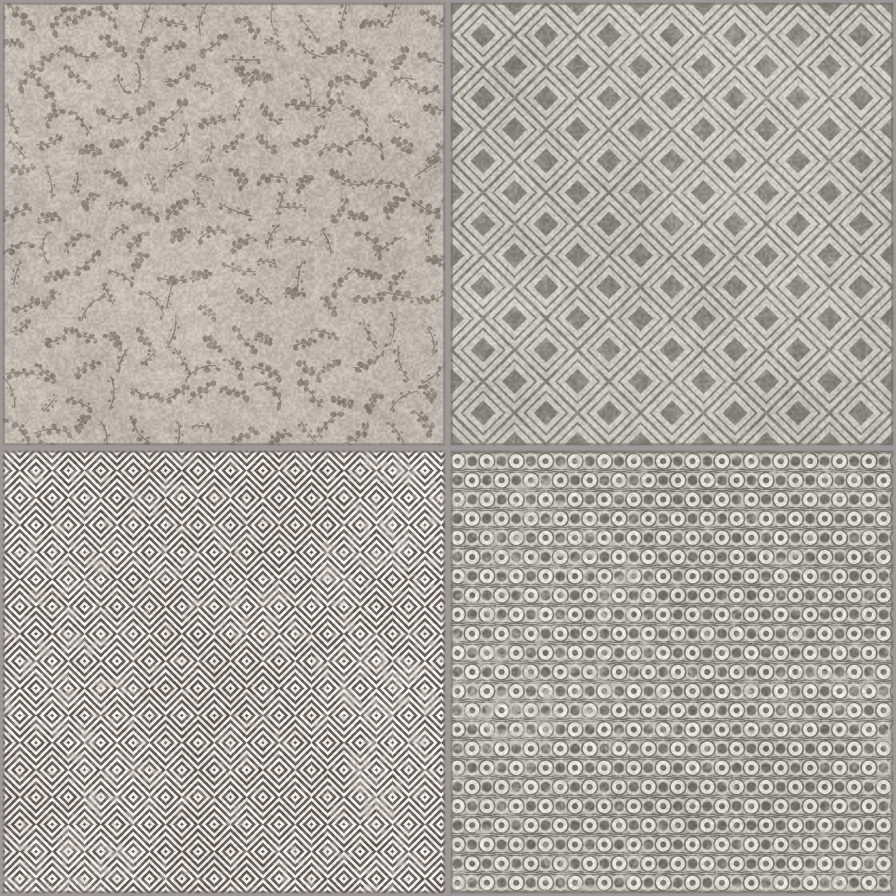
This pattern is drawn by a Shadertoy shader. Its source:

```glsl
const float TILES = 2.0;
const float GROUT = 0.008;              // half joint, in tile widths
const float SPRIG_CELLS = 14.0;
const float LOZENGES = 7.0;
const vec2 ZIGZAG_GRID = vec2(13.6, 16.2);
const float ZIGZAG_STRIPE = 0.223;
const vec2 CHAIN_GRID = vec2(15.0, 23.0);
const float CHAIN_SHIFT = 0.3;
const float GRAIN = 0.12;
const vec3 GROUT_COLOR = vec3(0.62, 0.60, 0.595);
const vec3 JOINT_SHADE = vec3(0.45, 0.43, 0.42);
const vec3 SAND = vec3(0.755, 0.72, 0.69);
const vec3 TWIG = vec3(0.545, 0.515, 0.48);
const vec3 STONE_LIGHT = vec3(0.80, 0.79, 0.765);
const vec3 STONE_DARK = vec3(0.53, 0.515, 0.49);
const vec3 CHALK = vec3(0.96, 0.94, 0.92);
const vec3 CHARCOAL = vec3(0.39, 0.37, 0.355);
const vec3 LINEN = vec3(0.90, 0.89, 0.86);
const vec3 SLATE = vec3(0.42, 0.405, 0.38);

float hash(vec2 p) {
    vec3 q = fract(p.xyx * 0.1031);
    q += dot(q, q.yzx + 33.33);
    return fract((q.x + q.y) * q.z);
}

float noise(vec2 p) {
    vec2 i = floor(p), f = fract(p);
    f = f * f * (3.0 - 2.0 * f);
    vec2 e = vec2(0.0, 1.0);
    return mix(mix(hash(i), hash(i + e.yx), f.x),
               mix(hash(i + e.xy), hash(i + e.yy), f.x), f.y);
}

float fbm(vec2 p) {
    float sum = 0.0, amp = 0.5;
    for (int i = 0; i < 4; i++) {
        sum += amp * noise(p);
        p = p * 2.03 + 17.0;
        amp *= 0.5;
    }
    return sum / 0.9375;
}

float inside(float d, float aa) { return smoothstep(aa, -aa, d); }

float band(float d, float a, float b, float aa) {
    return inside(a - d, aa) * inside(d - b, aa);
}

// Curved stem with berries on alternating sides
float sprigDistance(vec2 p, vec2 id) {
    float kind = hash(id + 3.7);
    float angle = (hash(id + 9.1) - 0.5) * (kind < 0.35 ? 5.0 : 2.0);
    float halfLength = mix(0.28, 0.56, hash(id + 5.3));
    float bend = (hash(id + 1.9) - 0.5) * 1.4;
    p = mat2(cos(angle), -sin(angle), sin(angle), cos(angle)) * p;
    p.y -= bend * (p.x * p.x - 0.08);
    float d = length(vec2(max(abs(p.x) - halfLength, 0.0), p.y)) - 0.024;
    float berry = kind < 0.35 ? 0.05 : 0.088;
    for (int i = 0; i < 7; i++) {
        float k = float(i);
        float jitter = hash(id + k * 7.3 + 2.0);
        float side = mod(k, 2.0) * 2.0 - 1.0;
        vec2 c = vec2(mix(-halfLength, halfLength, (k + jitter * 0.7) / 6.5),
                      side * (0.03 + 0.09 * jitter));
        d = min(d, length(p - c) - berry * mix(0.5, 1.25, hash(id + k * 3.1)));
    }
    return d;
}

float sprigs(vec2 t, float px) {
    vec2 p = t * SPRIG_CELLS, cell = floor(p);
    float d = 1.0;
    for (int y = -1; y <= 1; y++)
    for (int x = -1; x <= 1; x++) {
        vec2 id = cell + vec2(x, y) + 20.0;
        vec2 shift = 0.5 + 0.6 * (vec2(hash(id), hash(id + 41.0)) - 0.5);
        d = min(d, sprigDistance(p - id + 20.0 - shift, id));
    }
    return inside(d, px * SPRIG_CELLS * 0.7);
}

// Solid lozenges framed by thin lines; returns lightness
float lozenges(vec2 t, float px) {
    vec2 c = abs(fract(t * LOZENGES) - 0.5);
    float d = 2.0 * min(c.x + c.y, 1.0 - c.x - c.y);
    float aa = px * LOZENGES * 2.0;
    return band(d, 0.40, 0.635, aa) + band(d, 0.725, 0.935, aa);
}

// Staggered nested diamonds whose outer stripes merge into zigzags
float zigzags(vec2 t, float px) {
    vec2 p = t * ZIGZAG_GRID;
    float d = 9.0, rowHeight = ZIGZAG_GRID.x / ZIGZAG_GRID.y;
    for (int i = -1; i <= 1; i++) {
        float row = floor(p.y) + float(i);
        vec2 c = vec2(fract(p.x + 0.5 * mod(row, 2.0)) - 0.5, p.y - row - 0.5);
        d = min(d, abs(c.x) + abs(c.y) * rowHeight);
    }
    float phase = 6.2832 / ZIGZAG_STRIPE;
    float aa = px * ZIGZAG_GRID.x * 1.2;
    return clamp(0.5 - cos(d * phase) / (phase * aa), 0.0, 1.0);
}

// Rows of rings linked by dark beads, parted by wavy lines
float chains(vec2 t, float px) {
    vec2 p = t * CHAIN_GRID + vec2(CHAIN_SHIFT, 0.0);
    float row = floor(p.y);
    vec2 c = vec2(fract(p.x + 0.5 * mod(row, 2.0)) - 0.5,
                  (fract(p.y) - 0.5) * CHAIN_GRID.x / CHAIN_GRID.y);
    float ring = length(c), bead = length(vec2(0.5 - abs(c.x), c.y));
    float aa = px * CHAIN_GRID.x * 0.7;
    float wave = abs(c.y) - 0.03 * cos(c.x * 6.2832);
    float v = mix(0.62, 0.12, band(wave, 0.265, 0.315, aa));
    v = mix(v, 0.85, band(bead, 0.20, 0.27, aa));
    v = mix(v, 0.08, inside(bead - 0.16, aa));
    v = mix(v, 0.10, inside(ring - 0.295, aa));
    return mix(v, 1.0, band(ring, 0.105, 0.24, aa));
}

void mainImage(out vec4 fragColor, in vec2 fragCoord) {
    vec2 uv = fragCoord / iResolution.xy;
    float px = TILES / min(iResolution.x, iResolution.y);
    vec2 id = floor(uv * TILES), q = fract(uv * TILES);
    vec2 t = (q - GROUT) / (1.0 - 2.0 * GROUT);

    // Worn print on each tile
    float cloud = fbm(uv * 9.0 + 4.0), wear = fbm(uv * 110.0);
    float fade = smoothstep(0.48, 0.80, 0.7 * wear + 0.3 * cloud);
    vec3 color;
    if (id.y > 0.5) {
        color = id.x < 0.5
            ? mix(SAND, TWIG, sprigs(t, px) * (0.95 - 0.3 * fade))
            : mix(STONE_DARK, STONE_LIGHT, mix(lozenges(t, px), 0.6, 0.35 * fade));
    } else {
        color = id.x < 0.5
            ? mix(CHARCOAL, CHALK, mix(zigzags(t, px), 0.65, 0.6 * fade))
            : mix(SLATE, LINEN, mix(chains(t, px), 0.6, 0.75 * fade));
    }
    color *= 1.0 + 0.12 * (cloud - 0.5) + 0.12 * (wear - 0.5);
    color += GRAIN * (noise(uv * 420.0) - 0.5);

    // Joints with a shaded rim
    vec2 edge = min(q, 1.0 - q);
    float border = min(edge.x, edge.y);
    color = mix(color, JOINT_SHADE, 0.65 * inside(border - GROUT * 1.35, px));
    color = mix(color, GROUT_COLOR, inside(border - GROUT * 0.75, px));
    fragColor = vec4(clamp(color, 0.0, 1.0), 1.0);
}
```
